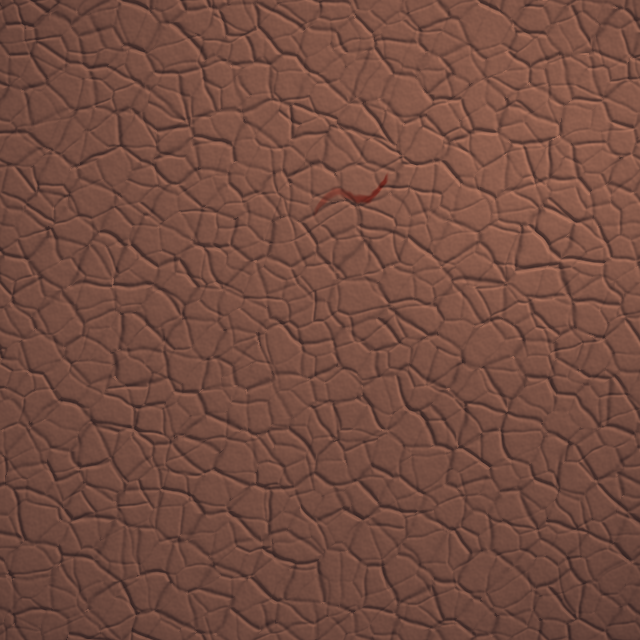
A Shadertoy shader for this texture:

```glsl
// Brown embossed leather: two warped Voronoi crease networks form a height
// field, which is lit from the upper right by a directional difference.
// A soft light falloff, fine grain and one small red smear finish it.

const vec3  LEATHER_DARK  = vec3(0.35, 0.235, 0.205);
const vec3  LEATHER_LIGHT = vec3(0.60, 0.400, 0.325);
const vec3  SMEAR_COLOR   = vec3(0.36, 0.11, 0.085);
const vec2  LIGHT_DIR     = vec2(0.55, 0.835);
const float LIGHT_STEP    = 0.0018;  // half distance of the slope sample
const float RELIEF        = 0.70;    // strength of the slope shading
const float CAVITY        = 0.20;    // darkening inside creases
const float MAIN_CELLS    = 17.0;    // large cells across the canvas
const float FINE_CELLS    = 20.0;    // crossing secondary cells
const float MAIN_WIDTH    = 0.0040;
const float FINE_WIDTH    = 0.0030;
const float GRAIN         = 0.11;

// Integer hash of a lattice point, two values in 0..1
vec2 hash2(vec2 p) {
    uvec2 v = uvec2(ivec2(floor(p)) + 32768);
    v = v * 1664525u + 1013904223u;
    v.x += v.y * 1664525u;
    v.y += v.x * 1664525u;
    v ^= v >> 16u;
    v.x += v.y * 1664525u;
    v.y += v.x * 1664525u;
    v ^= v >> 16u;
    return vec2(v & 65535u) / 65535.0;
}

float cornerSlope(vec2 cell, vec2 offset) {
    float angle = 6.2831853 * hash2(cell).x;
    return dot(vec2(cos(angle), sin(angle)), offset);
}

// Gradient noise, about -0.7..0.7
float gradientNoise(vec2 p) {
    vec2 i = floor(p), f = p - i;
    vec2 u = f * f * f * (f * (f * 6.0 - 15.0) + 10.0);
    vec2 e = vec2(1.0, 0.0);
    return mix(mix(cornerSlope(i, f), cornerSlope(i + e, f - e), u.x),
               mix(cornerSlope(i + e.yx, f - e.yx), cornerSlope(i + 1.0, f - 1.0), u.x), u.y);
}

// Depth of Voronoi borders; each border has its own random strength
float creases(vec2 p, float width) {
    vec2 base = floor(p), f = p - base;
    vec2 nearCell = vec2(0.0), nearSite = vec2(0.0);
    float best = 9.0;
    for (int y = -1; y <= 1; y++)
    for (int x = -1; x <= 1; x++) {
        vec2 cell = vec2(x, y);
        vec2 site = cell + 0.05 + 0.9 * hash2(base + cell) - f;
        float d = dot(site, site);
        if (d < best) { best = d; nearCell = cell; nearSite = site; }
    }
    float depth = 0.0;
    for (int y = -2; y <= 2; y++)
    for (int x = -2; x <= 2; x++) {
        if (x == 0 && y == 0) continue;
        vec2 cell = nearCell + vec2(x, y);
        vec2 site = cell + 0.05 + 0.9 * hash2(base + cell) - f;
        float d = dot(0.5 * (nearSite + site), normalize(site - nearSite)) / width;
        float strength = mix(0.3, 1.0, hash2(2.0 * base + nearCell + cell + 71.0).y);
        depth = max(depth, strength * (0.75 * exp(-d * d) + 0.25 * exp(-0.4 * d)));
    }
    return depth;
}

// Leather surface height, negative inside creases
float leatherHeight(vec2 p) {
    vec2 warp = 0.014 * vec2(gradientNoise(p * 9.0), gradientNoise(p * 9.0 + 40.0))
              + 0.005 * vec2(gradientNoise(p * 34.0 + 9.0), gradientNoise(p * 34.0 + 80.0));
    vec2 q = p + warp;
    // Rotated, slightly stretched frames give the creases a falling direction
    vec2 mainFrame = vec2(0.87 * q.x - 0.49 * q.y, 1.1 * (0.49 * q.x + 0.87 * q.y));
    vec2 fineFrame = vec2(0.94 * q.x + 0.34 * q.y, 1.15 * (0.94 * q.y - 0.34 * q.x));
    float patchy = 0.55 + 0.5 * gradientNoise(p * 7.0 + 20.0);
    float h = -creases(mainFrame * MAIN_CELLS, MAIN_WIDTH * MAIN_CELLS)
            - patchy * creases(fineFrame * FINE_CELLS + 50.0, FINE_WIDTH * FINE_CELLS);
    // Fine wrinkles and pores
    return h + GRAIN * (gradientNoise(p * 75.0) + 0.6 * gradientNoise(p * 160.0 + 5.0));
}

// Broad illumination: warm glow at the upper right, darker corners
float illumination(vec2 p) {
    vec2 glow = (p - vec2(0.90, 0.78)) / vec2(0.52, 0.36);
    vec2 c = p - 0.5;
    float light = 0.425 + 0.025 * p.y + 0.095 * exp(-dot(glow, glow));
    return light - 0.28 * pow(dot(c, c), 2.0) + 0.012 * gradientNoise(p * 4.0 + 3.0);
}

// Coverage of the small curved stain
float smear(vec2 p) {
    float t = (p.x - 0.490) / 0.115;
    float spine = 0.665 + 0.057 * t + 0.018 * sin(6.2831853 * t);
    float rough = 0.004 * gradientNoise(p * 90.0);
    float body = 1.0 - smoothstep(0.002, 0.009, abs(p.y - spine) + rough);
    float ends = smoothstep(-0.03, 0.06, t) * (1.0 - smoothstep(0.97, 1.03, t));
    return body * ends * mix(0.45, 0.85, smoothstep(0.3, 0.8, t));
}

void mainImage(out vec4 fragColor, in vec2 fragCoord) {
    vec2 p = fragCoord / iResolution.y;
    float toward = leatherHeight(p + LIGHT_DIR * LIGHT_STEP);
    float away   = leatherHeight(p - LIGHT_DIR * LIGHT_STEP);
    float slope  = clamp(RELIEF * (away - toward), -0.32, 0.36);
    float cavity = CAVITY * (0.5 * (toward + away) + 0.25);
    float value  = illumination(p) * (1.0 + slope + cavity);
    value += 0.014 * gradientNoise(p * 230.0);

    vec3 color = mix(LEATHER_DARK, LEATHER_LIGHT, (value - 0.35) / 0.25);
    color = mix(color, SMEAR_COLOR * value / 0.43, smear(p));
    fragColor = vec4(clamp(color, 0.0, 1.0), 1.0);
}
```
